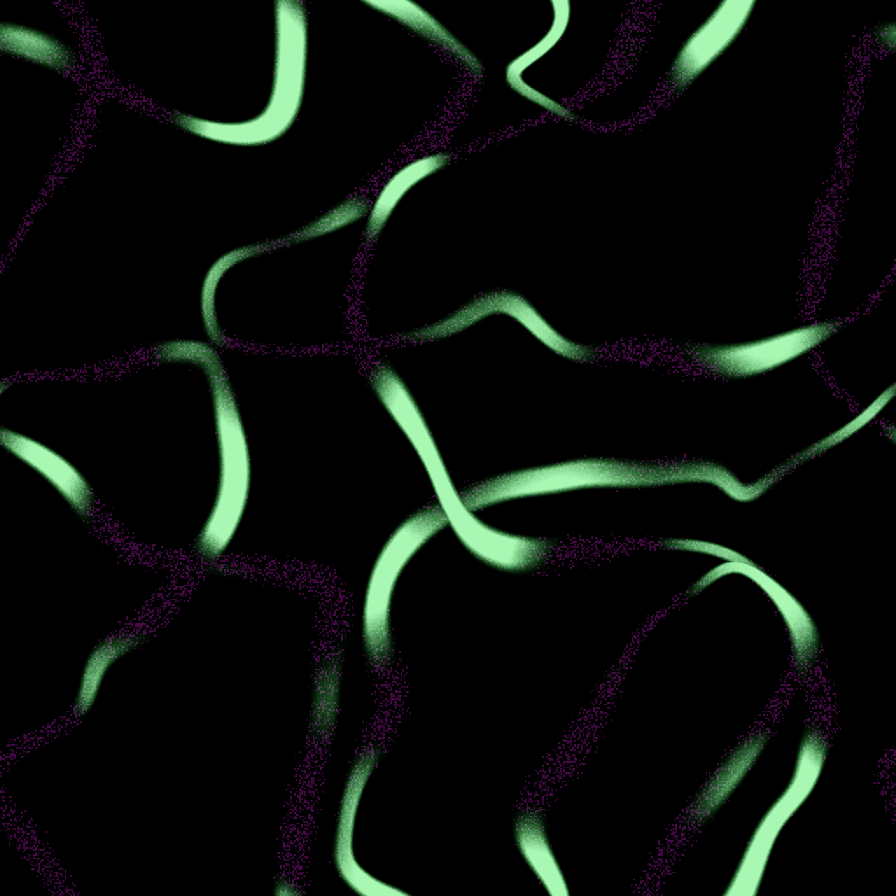
A WebGL 2 fragment shader for this background:

```glsl
#version 300 es
precision highp float;
uniform vec2 u_resolution;
out vec4 fragColor;

const float GRAIN_CELLS = 512.0;
const vec3 GLOW_TINT = vec3(0.69, 1.0, 0.73);
const vec3 GLOW_CURVE = vec3(1.5, 1.0, 1.38);
const vec3 GRAIN_COLOR = vec3(0.27, 0.04, 0.27);

// Integer hash giving two values in 0..1
vec2 hash2(vec2 cell, uint seed) {
  uvec2 v = uvec2(cell) * 1664525u + uvec2(seed * 747796405u, seed * 277803737u) + 1013904223u;
  v.x += v.y * 1664525u;
  v.y += v.x * 1664525u;
  v ^= v >> 16u;
  v.x += v.y * 1664525u;
  v.y += v.x * 1664525u;
  v ^= v >> 16u;
  return vec2(v >> 8u) / 16777216.0;
}

float cornerSlope(vec2 cell, vec2 corner, vec2 local, float period, uint seed) {
  vec2 slope = hash2(mod(cell + corner, period), seed) - 0.5;
  return dot(normalize(slope + 1e-4), local - corner);
}

// Gradient noise that wraps over the unit square
float wrapNoise(vec2 p, float period, uint seed) {
  vec2 q = p * period + hash2(vec2(7.0, 3.0), seed);
  vec2 cell = floor(q);
  vec2 f = q - cell;
  vec2 s = f * f * f * (f * (f * 6.0 - 15.0) + 10.0);
  float low = mix(cornerSlope(cell, vec2(0, 0), f, period, seed),
                  cornerSlope(cell, vec2(1, 0), f, period, seed), s.x);
  float high = mix(cornerSlope(cell, vec2(0, 1), f, period, seed),
                   cornerSlope(cell, vec2(1, 1), f, period, seed), s.x);
  return mix(low, high, s.y);
}

// Warped field whose zero line is the spine of the ribbons
float spineField(vec2 p, float period, uint seed) {
  vec2 bend = vec2(wrapNoise(p, 3.0, seed + 11u), wrapNoise(p, 3.0, seed + 12u));
  p += 0.09 * bend;
  return wrapNoise(p, period, seed) + 0.22 * wrapNoise(p, period * 2.0, seed + 13u);
}

float spineDistance(vec2 p, float period, uint seed) {
  vec2 e = vec2(0.002, 0.0);
  float value = spineField(p, period, seed);
  vec2 slope = vec2(spineField(p + e.xy, period, seed) - spineField(p - e.xy, period, seed),
                    spineField(p + e.yx, period, seed) - spineField(p - e.yx, period, seed)) / (2.0 * e.x);
  return abs(value) / sqrt(dot(slope, slope) + 0.3);
}

// x: glow strength, y: grain density
vec2 ribbon(vec2 p, float period, uint seed) {
  float dist = spineDistance(p, period, seed);
  float lit = smoothstep(-0.08, 0.24, wrapNoise(p, 5.0, seed + 21u));
  float swell = smoothstep(-0.4, 0.4, wrapNoise(p, 4.0, seed + 22u));
  float halfWidth = mix(0.008, 0.024, swell);
  float core = mix(0.1, 0.5, lit) * halfWidth;
  float body = 1.0 - smoothstep(core, halfWidth, dist);
  float dust = 1.0 - smoothstep(0.2 * halfWidth, 1.15 * halfWidth, dist);
  return vec2(body * lit, dust * (1.0 - 0.8 * lit));
}

void main() {
  vec2 uv = gl_FragCoord.xy / u_resolution;

  // Two families of ribbons that cross each other
  vec2 layer = max(ribbon(uv, 3.0, 5u), ribbon(uv, 2.0, 58u));
  float glow = layer.x;

  // Fine speckle, fading under the bright parts
  vec2 speck = hash2(floor(uv * GRAIN_CELLS), 91u);
  float grain = step(speck.x, 0.42 * layer.y) * mix(0.45, 1.1, speck.y);
  float rough = 1.0 + 0.5 * (speck.y - 0.5) * (1.0 - glow);

  vec3 color = GLOW_TINT * pow(vec3(clamp(glow * rough, 0.0, 0.97)), GLOW_CURVE);
  color += GRAIN_COLOR * grain * (1.0 - glow);
  fragColor = vec4(color, 1.0);
}
```
